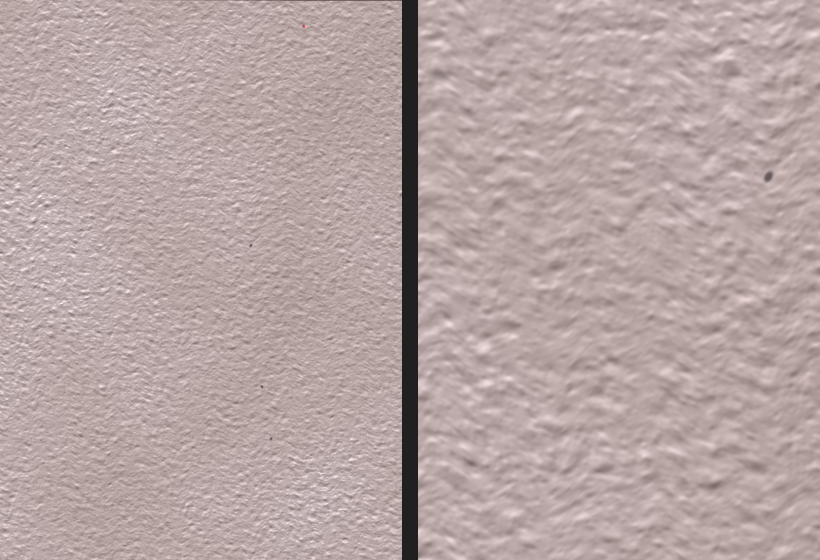
Left, the full canvas; right, a detail of the centre.
A WebGL 2 fragment shader for this texture:

```glsl
#version 300 es
precision highp float;

uniform vec2 u_resolution;
out vec4 fragColor;

vec3 hash3(vec2 cell) {
    vec3 h = fract(cell.xyx * vec3(0.1031, 0.1030, 0.0973));
    h += dot(h, h.yxz + 33.33);
    return fract((h.xxy + h.yzz) * h.zyx);
}

// Slope towards the light of soft bumps and pits, one per cell; spread near 1.
float relief(vec2 q, vec2 light) {
    vec2 cell = floor(q);
    float slope = 0.0;
    for (int y = -1; y <= 1; y++) {
        for (int x = -1; x <= 1; x++) {
            vec2 neighbour = cell + vec2(x, y);
            vec3 rnd = hash3(neighbour);
            vec2 d = q - neighbour - rnd.xy;
            slope += (rnd.z * 2.0 - 1.0) * dot(d, light) * exp(-5.0 * dot(d, d));
        }
    }
    return slope * 14.0;
}

// Broad cloudy patches from bent, layered sines.
float clouds(vec2 p) {
    vec2 q = p + 0.07 * sin(p.yx * vec2(9.0, 11.0) + vec2(1.0, 4.0));
    float c = sin(q.x * 7.0 - q.y * 5.0 + 3.6);
    c += 0.7 * sin(q.x * 10.0 + q.y * 12.0 + 1.2);
    c += 0.45 * sin(q.x * 23.0 - q.y * 14.0 + 0.5);
    c += 0.3 * sin(q.x * 19.0 + q.y * 33.0);
    return c * 0.5 + 0.5 * smoothstep(0.35, 0.0, p.x) - 0.1;
}

void main() {
    vec2 p = gl_FragCoord.xy / u_resolution.y;
    float aspect = u_resolution.x / u_resolution.y;
    float patchTone = clouds(p);
    float sheen = smoothstep(-0.5, 1.2, patchTone);

    // Embossed grain, slightly wide and tilted, lit from above
    vec2 bent = p + 0.003 * sin(p.yx * vec2(61.0, 47.0)) + 0.0015 * sin(p.yx * 143.0);
    vec2 tilted = mat2(0.97, 0.24, -0.24, 0.97) * bent;
    vec2 light = normalize(vec2(-0.4, 1.0));
    float coarse = relief(tilted * vec2(88.0, 112.0), light);
    float fine = relief(tilted * vec2(165.0, 205.0) + 37.0, light);
    float fibre = relief(bent * vec2(260.0, 290.0) + 91.0, light);

    float tone = 0.038 * coarse + 0.028 * fine + 0.014 * fibre;
    tone *= 0.9 + 0.25 * sheen;
    tone += 0.022 * patchTone;

    // Pearly highlights on the raised edges of pale patches
    tone += 0.05 * sheen * smoothstep(0.8, 2.2, coarse * 0.6 + fine * 0.8);

    vec3 color = vec3(0.726, 0.658, 0.652) + tone * vec3(1.0, 0.97, 1.0);
    color += vec3(-0.002, 0.002, 0.008) * patchTone;

    // Tiny stray specks, the first one red
    for (int i = 0; i < 4; i++) {
        vec3 rnd = hash3(vec2(float(i) * 7.0 + 3.0, 19.0));
        vec2 d = p - rnd.xy * vec2(aspect, 1.0);
        d.x += d.y * (rnd.z - 0.5);
        float speck = smoothstep(0.0042, 0.0012, length(d * vec2(1.2, 0.9)));
        vec3 ink = i == 0 ? vec3(0.75, 0.16, 0.2) : vec3(0.33, 0.29, 0.3);
        color = mix(color, ink, 0.8 * speck);
    }

    // Thin shadow along the top edge
    float edge = smoothstep(0.997, 1.0, p.y) * smoothstep(0.2, 0.9, p.x / aspect);
    color = mix(color, vec3(0.25, 0.2, 0.18), 0.75 * edge);

    fragColor = vec4(clamp(color, 0.0, 1.0), 1.0);
}
```
